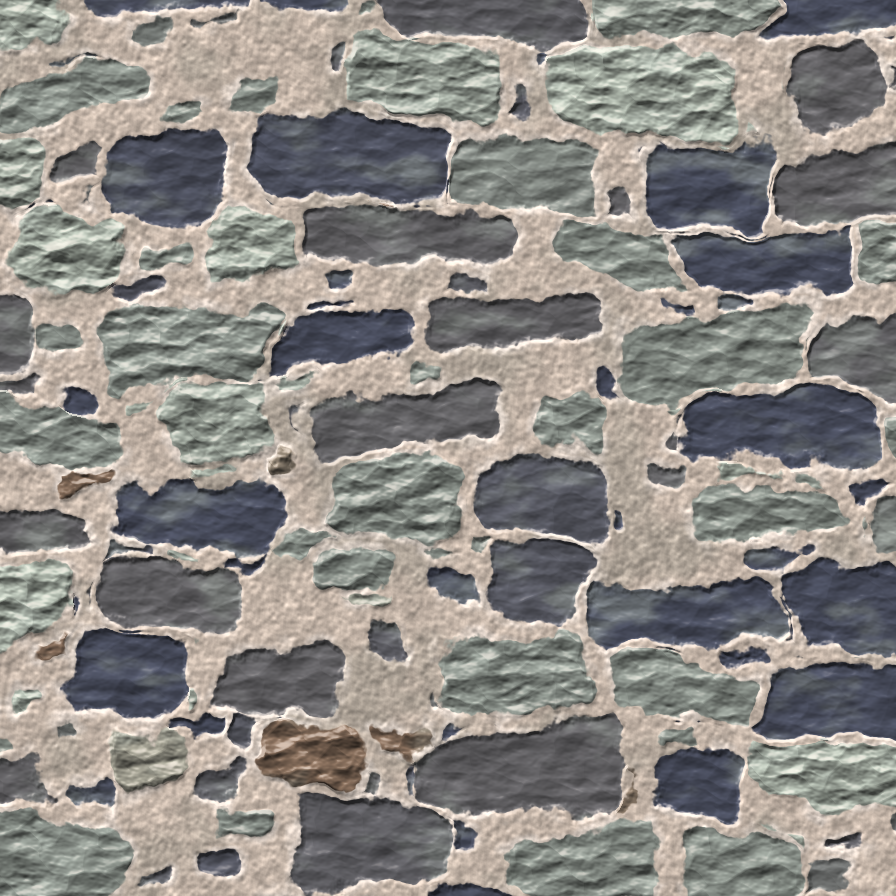
A three.js fragment shader for this texture:

```glsl
// Rubble wall: dark slate and pale green stones bedded in sandy pink mortar.
// Two layers of jittered, rotated boxes give the stones; noise frays their edges,
// and a height field of cellular chips and grain is lit from the upper left.
varying vec2 vUv;

const vec3 SLATE_BLUE = vec3(0.27, 0.285, 0.345);
const vec3 SLATE_GREY = vec3(0.37, 0.365, 0.375);
const vec3 MOSS_GREY = vec3(0.49, 0.515, 0.49);
const vec3 PALE_GREEN = vec3(0.59, 0.62, 0.58);
const vec3 RUST = vec3(0.44, 0.36, 0.30);
const vec3 MORTAR = vec3(0.755, 0.695, 0.645);
const vec3 MORTAR_DUST = vec3(0.64, 0.605, 0.56);
const vec3 CRUST = vec3(0.91, 0.87, 0.84);
const vec2 TO_LIGHT = vec2(-0.45, 0.89);

float hash(vec2 p) {
  vec3 q = fract(p.xyx * 0.1031);
  q += dot(q, q.yzx + 33.33);
  return fract((q.x + q.y) * q.z);
}

vec2 hash2(vec2 p) {
  return vec2(hash(p), hash(p + vec2(37.0, 91.0)));
}

float noise(vec2 p) {
  vec2 i = floor(p), f = fract(p);
  f = f * f * (3.0 - 2.0 * f);
  float low = mix(hash(i), hash(i + vec2(1.0, 0.0)), f.x);
  float high = mix(hash(i + vec2(0.0, 1.0)), hash(i + 1.0), f.x);
  return mix(low, high, f.y);
}

float fbm(vec2 p) {
  float sum = 0.0, weight = 0.52;
  for (int k = 0; k < 4; k++) {
    sum += weight * noise(p);
    p = mat2(1.6, 1.2, -1.2, 1.6) * p + 7.3;
    weight *= 0.5;
  }
  return sum;
}

// Cellular noise: distance to the nearest scattered point
float cellular(vec2 p) {
  vec2 base = floor(p);
  float nearest = 2.0;
  for (int j = -1; j <= 1; j++)
    for (int i = -1; i <= 1; i++) {
      vec2 id = base + vec2(float(i), float(j));
      nearest = min(nearest, length(id + hash2(id) - p));
    }
  return nearest;
}

float roundedBox(vec2 p, vec2 extent, float radius) {
  vec2 q = abs(p) - extent + radius;
  return length(max(q, 0.0)) + min(max(q.x, q.y), 0.0) - radius;
}

// One layer of coursed stones: x = signed distance, y = stone seed
vec2 stoneLayer(vec2 p, vec2 cell, vec2 smallest, vec2 largest, float presence, float salt) {
  float nearest = 1.0, second = 1.0, seed = 0.0;
  for (int j = -1; j <= 1; j++) {
    float row = floor(p.y / cell.y) + float(j);
    float shift = hash(vec2(row, salt));
    for (int i = -1; i <= 1; i++) {
      vec2 id = vec2(floor(p.x / cell.x - shift) + float(i), row);
      vec2 key = id + salt;
      if (hash(key + 5.0) > presence) continue;
      vec2 centre = (id + vec2(shift, 0.0) + 0.5 + 0.35 * (hash2(key + 11.0) - 0.5)) * cell;
      vec2 extent = mix(smallest, largest, hash2(key + 23.0));
      float angle = 0.28 * (hash(key + 41.0) - 0.5);
      vec2 q = mat2(cos(angle), sin(angle), -sin(angle), cos(angle)) * (p - centre);
      q.y *= 1.0 + 0.45 * (hash(key + 53.0) - 0.5) * q.x / extent.x;
      float d = roundedBox(q, extent, 0.55 * min(extent.x, extent.y));
      if (d < nearest) {
        second = nearest;
        nearest = d;
        seed = hash(key + 67.0);
      } else second = min(second, d);
    }
  }
  return vec2(max(nearest, 0.009 - (second - nearest)), seed);
}

// Large stones, small fillers between them, frayed edges
vec2 wall(vec2 p) {
  vec2 bend = vec2(fbm(p * 11.0), fbm(p * 11.0 + 31.0)) - 0.5;
  vec2 q = p + 0.045 * bend + vec2(0.0, 0.012 * sin(p.x * 7.0 + 2.0));
  vec2 big = stoneLayer(q, vec2(0.2, 0.095), vec2(0.04, 0.022), vec2(0.118, 0.049), 0.93, 3.0);
  vec2 filler = stoneLayer(q, vec2(0.075, 0.05), vec2(0.012, 0.008), vec2(0.034, 0.018), 0.55, 140.0);
  filler.x = max(filler.x, 0.011 - big.x);
  vec2 stone = big.x < filler.x ? big : filler;
  stone.x += 0.022 * (fbm(p * 48.0) - 0.5);
  return stone;
}

// Mortar stands proud of the stones; pale stones are the most chipped
float relief(vec2 p, vec2 stone) {
  float mortar = smoothstep(-0.007, 0.005, stone.x);
  float rough = mix(0.55, 1.3, smoothstep(0.45, 0.75, stone.y));
  vec2 wander = p + 0.03 * fbm(p * 20.0 + stone.y * 40.0);
  float chips = 0.007 * cellular(wander * vec2(22.0, 46.0)) + 0.010 * fbm(p * vec2(28.0, 50.0));
  float sand = 0.0035 * fbm(p * 75.0) + 0.0013 * noise(p * 210.0);
  return 0.006 * mortar + mix(rough * chips, sand, mortar);
}

vec3 stoneColour(vec2 p, float seed) {
  vec3 colour = mix(SLATE_BLUE, SLATE_GREY, smoothstep(0.15, 0.4, seed));
  colour = mix(colour, MOSS_GREY, smoothstep(0.48, 0.58, seed));
  colour = mix(colour, PALE_GREEN, smoothstep(0.68, 0.8, seed));
  colour = mix(colour, RUST, smoothstep(0.92, 0.94, seed));
  float patches = fbm(p * vec2(16.0, 30.0) + seed * 50.0);
  float streaks = noise(p * vec2(60.0, 150.0) + seed * 20.0);
  colour = mix(colour, MOSS_GREY, 0.5 * smoothstep(0.5, 0.75, patches));
  return colour * (0.78 + 0.28 * patches + 0.18 * streaks);
}

vec3 mortarColour(vec2 p, float edge) {
  float grain = 0.6 * noise(p * 200.0) + 0.4 * noise(p * 105.0 + 9.0);
  float stain = fbm(p * 13.0 + 60.0);
  vec3 colour = mix(MORTAR, MORTAR_DUST, 0.75 * smoothstep(0.48, 0.72, stain));
  float rim = smoothstep(0.013, 0.002, edge) * smoothstep(0.4, 0.65, fbm(p * 30.0));
  return mix(colour, CRUST, 0.6 * rim) * (0.84 + 0.33 * grain);
}

void main() {
  vec2 p = vUv;
  float reach = 0.003;
  vec2 stone = wall(p);
  vec2 lightward = p + TO_LIGHT * reach;
  float slope = (relief(p, stone) - relief(lightward, wall(lightward))) / reach;
  slope = clamp(slope, -0.8, 0.9);

  float mortar = smoothstep(-0.0015, 0.0015, stone.x);
  vec3 colour = mix(stoneColour(p, stone.y), mortarColour(p, stone.x), mortar);

  // Shade the relief, then catch pale light on ledges facing up
  colour *= 1.0 + mix(0.75, 0.5, mortar) * slope;
  colour = mix(colour, CRUST, 0.55 * smoothstep(0.25, 0.8, slope));
  gl_FragColor = vec4(clamp(colour, 0.0, 1.0), 1.0);
}
```
